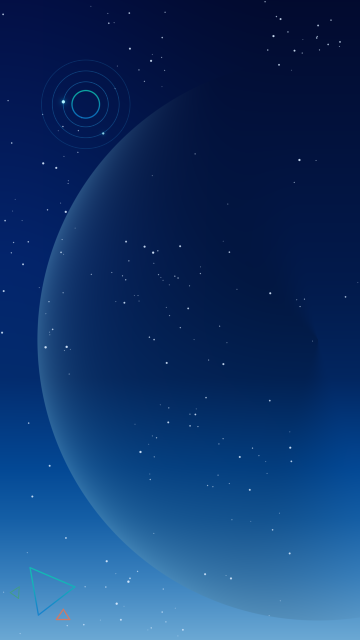
Give the GLSL for this background, as a Shadertoy shader.

```glsl
// Night sky over a large dim planet whose left limb catches the light.
// A stop-based sky gradient carries a shaded disc with a rim glow, hashed
// star clusters, a small set of orbit rings and plain outlined triangles.

// All lengths are in canvas heights, origin at the lower left.
const vec2  PLANET_CENTER = vec2(0.497, 0.469);
const float PLANET_RADIUS = 0.4385;
const vec2  LIGHT_DIR     = vec2(-0.97, -0.24);
const vec3  RIM_COLOR     = vec3(0.40, 0.68, 0.85);
const float RIM_STRENGTH  = 0.42;
const float RIM_WIDTH     = 0.035;

const vec2  ORBIT_CENTER = vec2(0.134, 0.837);
const vec3  ORBIT_COLOR  = vec3(0.10, 0.45, 0.70);
const vec3  TEAL         = vec3(0.05, 0.76, 0.70);
const vec3  AZURE        = vec3(0.05, 0.50, 0.80);
const vec3  ORANGE       = vec3(0.90, 0.45, 0.32);
const vec3  GREEN        = vec3(0.25, 0.65, 0.40);
const vec3  STAR_COLOR   = vec3(0.85, 0.92, 1.0);

const int   CLUSTERS = 9;
const int   STARS_PER_CLUSTER = 16;
const int   LONE_STARS = 60;

// Sky stops: colour and height, from bottom to top.
const int  STOPS = 7;
const vec4 SKY[STOPS] = vec4[](
    vec4(0.42, 0.66, 0.83, 0.00), vec4(0.22, 0.50, 0.74, 0.10),
    vec4(0.08, 0.37, 0.65, 0.19), vec4(0.01, 0.28, 0.58, 0.27),
    vec4(0.01, 0.17, 0.43, 0.41), vec4(0.01, 0.14, 0.42, 0.60),
    vec4(0.01, 0.06, 0.27, 1.00));

// Star clusters: centre and half extent.
const vec4 CLUSTER[CLUSTERS] = vec4[](
    vec4(0.215, 0.920, 0.050, 0.070), vec4(0.480, 0.935, 0.080, 0.045),
    vec4(0.220, 0.565, 0.050, 0.060), vec4(0.300, 0.510, 0.060, 0.080),
    vec4(0.060, 0.540, 0.060, 0.090), vec4(0.400, 0.240, 0.080, 0.090),
    vec4(0.270, 0.310, 0.060, 0.070), vec4(0.200, 0.060, 0.100, 0.050),
    vec4(0.070, 0.740, 0.060, 0.090));

vec3 hash3(float n) {
    return fract(sin(vec3(n, n + 17.3, n + 41.7) * 12.9898) * 4375.85);
}

// Coverage of a shape from its signed distance.
float fill(float d, float px) {
    return smoothstep(0.7 * px, -0.7 * px, d);
}

float segment(vec2 p, vec2 a, vec2 b) {
    vec2 ab = b - a;
    return length(p - a - ab * clamp(dot(p - a, ab) / dot(ab, ab), 0.0, 1.0));
}

float triangle(vec2 p, vec2 a, vec2 b, vec2 c) {
    return min(segment(p, a, b), min(segment(p, b, c), segment(p, c, a)));
}

vec3 sky(vec2 p) {
    vec3 col = SKY[0].rgb;
    for (int i = 1; i < STOPS; i++) {
        float t = (p.y - SKY[i - 1].w) / (SKY[i].w - SKY[i - 1].w);
        col = mix(col, SKY[i].rgb, clamp(t, 0.0, 1.0));
    }
    float shade = smoothstep(0.0, 0.45, p.x) * smoothstep(0.25, 0.62, p.y);
    return col * (1.0 - 0.32 * shade);
}

// Darkens the disc and lights its limb from the left.
vec3 addPlanet(vec3 col, vec2 p, float px) {
    vec2 q = p - PLANET_CENTER;
    float d = length(q) - PLANET_RADIUS;
    float facing = dot(normalize(q + 1e-5), LIGHT_DIR);
    float lit = smoothstep(0.10, 0.85, facing);
    float depth = max(-d, 0.0);
    float glow = 0.8 * exp(-depth / RIM_WIDTH) + 0.2 * exp(-depth / (3.0 * RIM_WIDTH));
    vec3 disc = col * (1.0 - 0.15 * smoothstep(-0.1, 0.6, facing));
    disc = mix(disc, RIM_COLOR, RIM_STRENGTH * lit * glow);
    return mix(col, disc, fill(d, px));
}

float star(vec2 p, vec2 pos, float h, float px) {
    float radius = mix(0.0007, 0.0018, h * h * h);
    return fill(length(p - pos) - radius, px) * mix(0.3, 0.95, h);
}

float stars(vec2 p, float px) {
    float light = 0.0;
    for (int c = 0; c < CLUSTERS; c++)
        for (int i = 0; i < STARS_PER_CLUSTER; i++) {
            vec3 h = hash3(float(c * STARS_PER_CLUSTER + i) + 1.0);
            light = max(light, star(p, CLUSTER[c].xy + CLUSTER[c].zw * (2.0 * h.xy - 1.0), h.z, px));
        }
    for (int i = 0; i < LONE_STARS; i++) {
        vec3 h = hash3(float(i) + 301.0);
        light = max(light, star(p, h.xy * vec2(0.5625, 1.0), h.z, px));
    }
    return light;
}

vec3 addOrbits(vec3 col, vec2 p, float px) {
    vec2 q = p - ORBIT_CENTER;
    float r = length(q);
    for (int i = 0; i < 3; i++) {
        float ring = abs(r - 0.0352 - 0.0170 * float(i)) - 0.0005;
        col = mix(col, ORBIT_COLOR, fill(ring, px) * (0.65 - 0.17 * float(i)));
    }
    vec3 tint = mix(AZURE, TEAL, smoothstep(-0.02, 0.02, q.y));
    col = mix(col, tint, 0.85 * fill(abs(r - 0.0215) - 0.0010, px));
    // Two glowing moons.
    float moonA = length(q - 0.0352 * vec2(cos(3.03), sin(3.03)));
    float moonB = length(q - 0.0531 * vec2(cos(-1.03), sin(-1.03)));
    col += TEAL * 0.5 * (exp(-moonA / 0.003) + 0.6 * exp(-moonB / 0.002));
    return mix(col, vec3(0.7, 0.95, 1.0), max(fill(moonA - 0.0025, px), 0.8 * fill(moonB - 0.0016, px)));
}

vec3 addTriangles(vec3 col, vec2 p, float px) {
    float big = triangle(p, vec2(0.047, 0.113), vec2(0.117, 0.083), vec2(0.060, 0.039));
    float warm = triangle(p, vec2(0.099, 0.048), vec2(0.088, 0.032), vec2(0.109, 0.032));
    float leaf = triangle(p, vec2(0.030, 0.083), vec2(0.016, 0.074), vec2(0.029, 0.065));
    col = mix(col, mix(AZURE, TEAL, smoothstep(0.04, 0.10, p.y)), 0.9 * fill(big - 0.0010, px));
    col = mix(col, ORANGE, 0.85 * fill(warm - 0.0010, px));
    return mix(col, GREEN, 0.7 * fill(leaf - 0.0007, px));
}

void mainImage(out vec4 fragColor, in vec2 fragCoord) {
    vec2 p = fragCoord / iResolution.y;
    float px = 1.0 / iResolution.y;
    vec3 col = addPlanet(sky(p), p, px);
    col = mix(col, STAR_COLOR, stars(p, px));
    col = addOrbits(col, p, px);
    fragColor = vec4(addTriangles(col, p, px), 1.0);
}
```
